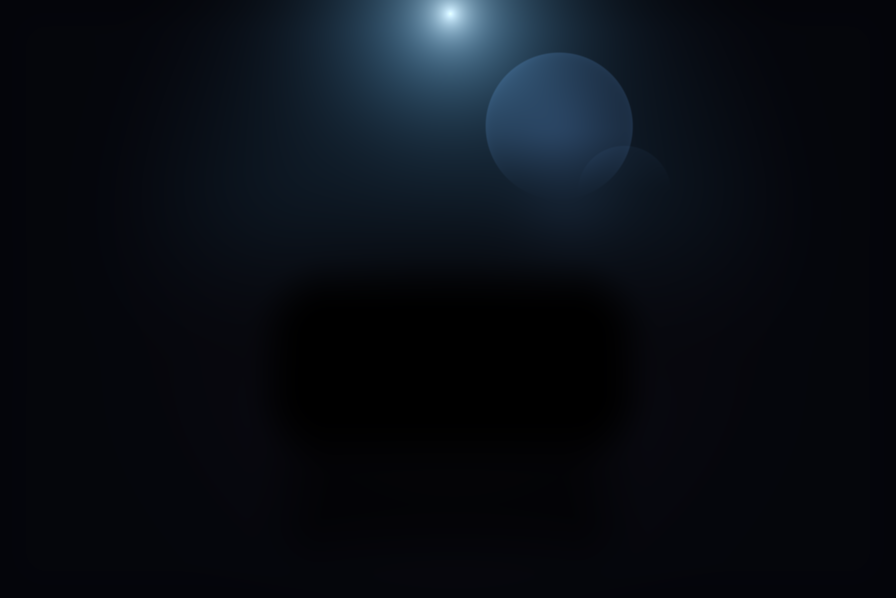
A Shadertoy shader for this background:

```glsl
// A cold spotlight with faint lens discs above a soft black void on midnight blue.

const vec3 NIGHT = vec3(0.018, 0.022, 0.045);
const vec3 HAZE_HIGH = vec3(0.050, 0.088, 0.130);
const vec3 HAZE_LOW = vec3(0.036, 0.036, 0.062);
const vec3 TEAL_GLOW = vec3(0.110, 0.215, 0.285);
const vec3 STEEL_GLOW = vec3(0.330, 0.390, 0.410);
const vec3 CORE_GLOW = vec3(0.420, 0.340, 0.270);
const vec3 LENS_BLUE = vec3(0.085, 0.130, 0.190);

// Bell-shaped falloff with separate widths for each axis
float bell(vec2 offset, vec2 width) {
    vec2 q = offset / width;
    return exp(-dot(q, q));
}

// Signed distance to a rounded box
float roundedBox(vec2 p, vec2 halfSize, float radius) {
    vec2 q = abs(p) - halfSize + radius;
    return length(max(q, 0.0)) + min(max(q.x, q.y), 0.0) - radius;
}

// Translucent disc with a slightly brighter rim
float lensDisc(vec2 offset, float radius, float soft) {
    float d = length(offset) - radius;
    float body = 1.0 - smoothstep(-soft, soft, d);
    float rim = exp(-abs(d) / 0.006);
    return body * (0.85 + 0.25 * rim);
}

// Dim haze, cooler above and more violet below
vec3 backdrop(vec2 p) {
    vec3 haze = mix(HAZE_LOW, HAZE_HIGH, smoothstep(-0.12, 0.22, p.y));
    float spread = 1.0 - smoothstep(0.25, 0.66, length((p - vec2(0.01, 0.08)) * vec2(1.0, 0.88)));
    float frame = smoothstep(0.0, 0.06, -roundedBox(p, vec2(0.75, 0.5), 0.08));
    return mix(NIGHT, haze, spread) * mix(0.88, 1.0, frame);
}

// Layered light from a broad teal bloom to a small white core
vec3 spotlight(vec2 offset) {
    float r = length(offset);
    return TEAL_GLOW * exp(-pow(r / 0.205, 2.0))
         + STEEL_GLOW * exp(-r / 0.064)
         + CORE_GLOW * exp(-r / 0.030);
}

// Soft black void with a weaker shadow trailing below it
float voidLight(vec2 p) {
    float block = roundedBox(p - vec2(0.006, -0.11), vec2(0.285, 0.125), 0.08);
    float trail = roundedBox(p - vec2(0.0, -0.25), vec2(0.285, 0.19), 0.08);
    float upper = bell(p - vec2(0.006, -0.03), vec2(0.32, 0.13));
    float light = smoothstep(-0.045, 0.065, block);
    light *= mix(0.42, 1.0, smoothstep(-0.10, 0.06, trail));
    return light * (1.0 - 0.45 * upper);
}

void mainImage(out vec4 fragColor, in vec2 fragCoord) {
    // Centred coordinates, one unit per canvas height
    vec2 p = (fragCoord - 0.5 * iResolution.xy) / iResolution.y;
    float soft = 1.2 / iResolution.y;
    vec3 color = backdrop(p) + spotlight(p - vec2(0.004, 0.477));

    // Large disc fades out toward its lower edge
    vec2 fromLens = p - vec2(0.186, 0.289);
    float lens = lensDisc(fromLens, 0.123, soft) * smoothstep(0.155, 0.29, p.y);
    color += LENS_BLUE * lens * (0.72 + 0.35 * bell(fromLens, vec2(0.07)));

    // Small disc shows mostly as an upper arc
    vec2 fromSmall = p - vec2(0.295, 0.178);
    float small = lensDisc(fromSmall, 0.078, soft) * smoothstep(0.17, 0.255, p.y);
    color += LENS_BLUE * 0.20 * small;

    // Faint reflected light below the discs
    color += LENS_BLUE * 0.32 * bell(p - vec2(0.20, 0.18), vec2(0.09, 0.10));

    color *= voidLight(p);
    fragColor = vec4(clamp(color, 0.0, 1.0), 1.0);
}
```
